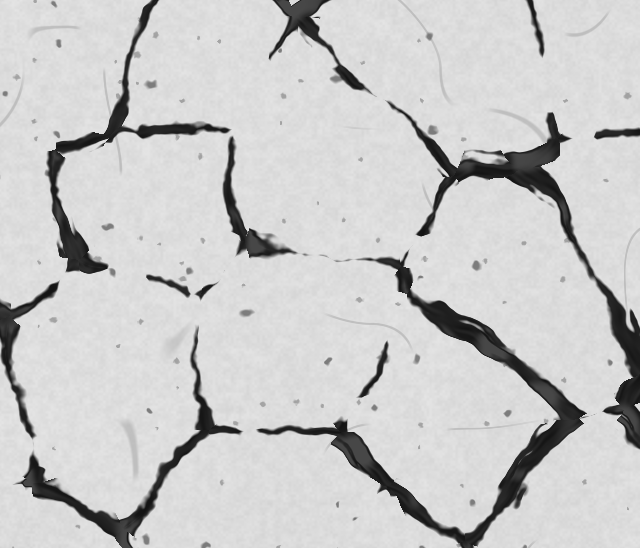
Write a Shadertoy shader that draws this texture.

```glsl
// Micrograph of pale rounded grains parted by ragged dark films and wedges.

// Layout, in cells (CELLS of them span the canvas height)
const float CELLS = 3.0;
const float JITTER = 0.86;
const vec2 ORIGIN = vec2(11.3, 4.6);

// Half widths of the dark films and their softness, in cells
const float THIN = 0.0125;
const float THICK = 0.062;
const float WEDGE = 0.085;
const float WEDGE_REACH = 0.13;
const float SOFT = 0.010;
const float SPLINTER = 1.7;

// Tones
const float PALE = 0.865;
const float INK = 0.075;
const float INK_STREAK = 0.17;
const float INK_PATCH = 0.28;
const float SPECK = 0.42;
const float SCRATCH = 0.70;

vec2 hash22(vec2 p) {
    vec3 q = fract(p.xyx * vec3(0.1031, 0.1030, 0.0973));
    q += dot(q, q.yzx + 33.33);
    return fract((q.xx + q.yz) * q.zy);
}

float hash21(vec2 p) { return hash22(p).x; }

float valueNoise(vec2 p) {
    vec2 i = floor(p), f = fract(p);
    f = f * f * (3.0 - 2.0 * f);
    vec2 e = vec2(0.0, 1.0);
    return mix(mix(hash21(i), hash21(i + e.yx), f.x),
               mix(hash21(i + e.xy), hash21(i + e.yy), f.x), f.y);
}

vec2 noise2(vec2 p) {
    return vec2(valueNoise(p), valueNoise(p + 57.3)) - 0.5;
}

// Nearest grain border: x across it, y along it, z gap to junction, w border hash
vec4 grainBorder(vec2 p) {
    vec2 home = floor(p), a = home, b = home, idA = home, idB = home;
    float d1 = 9.0, d2 = 9.0, d3 = 9.0;
    for (int y = -2; y <= 2; y++)
    for (int x = -2; x <= 2; x++) {
        vec2 id = home + vec2(x, y);
        vec2 site = id + 0.5 + JITTER * (hash22(id) - 0.5);
        float d = distance(p, site);
        if (d < d1) {
            d3 = d2; d2 = d1; d1 = d;
            b = a; idB = idA; a = site; idA = id;
        } else if (d < d2) {
            d3 = d2; d2 = d;
            b = site; idB = id;
        } else d3 = min(d3, d);
    }
    vec2 normal = normalize(b - a);
    if (normal.x < 0.0) normal = -normal;
    float across = dot(p - 0.5 * (a + b), normal);
    float along = dot(p, vec2(-normal.y, normal.x));
    return vec4(across, along, d3 - d1, hash21(idA + idB + 71.0));
}

// Scattered soft oval specks, one at most per tile
float specks(vec2 p, float density, float radius) {
    vec2 id = floor(p), r = hash22(id + 19.0), s = hash22(id + 83.0);
    vec2 q = fract(p) - mix(vec2(0.3), vec2(0.7), r);
    q += 0.10 * noise2(p * 9.0);
    q.x *= mix(0.7, 1.3, s.y);
    float size = radius * mix(0.5, 1.0, r.y);
    return step(s.x, density) * (1.0 - smoothstep(size * 0.4, size, length(q)));
}

void mainImage(out vec4 fragColor, in vec2 fragCoord) {
    vec2 uv = fragCoord / iResolution.y;
    vec2 p = uv * CELLS + ORIGIN;
    vec2 warped = p + 0.16 * noise2(p * 2.3) + 0.035 * noise2(p * 11.0);
    vec4 border = grainBorder(warped);

    // Film width: swollen borders, broken weak borders, junction wedges
    float strong = smoothstep(0.50, 0.90, border.w);
    float swell = smoothstep(0.20, 0.65, valueNoise(p * 2.6 + 7.0));
    float width = mix(THIN, THICK, strong * swell);
    float broken = smoothstep(0.56, 0.70, valueNoise(p * 4.5 + 31.0));
    width -= 0.05 * (1.0 - strong) * broken;
    float wedge = smoothstep(0.15, 0.75, valueNoise(p * 1.9 + 3.0));
    width += WEDGE * wedge * exp(-border.z / WEDGE_REACH);

    // Splinters and pale slots run along the border
    float streak = valueNoise(vec2(border.y * 5.0, border.x * 32.0) + 40.0);
    float field = width - abs(border.x);
    field += SPLINTER * (streak - 0.5) * max(width - THIN, 0.0);
    field += 0.014 * (valueNoise(p * 34.0) - 0.5);
    float ink = smoothstep(-SOFT, SOFT, field);

    // Pale grains with fine mottling, faint scratches and specks
    float tone = PALE + 0.030 * (valueNoise(uv * 210.0) - 0.5)
               + 0.030 * (valueNoise(uv * 75.0) - 0.5)
               + 0.015 * (valueNoise(uv * 4.0) - 0.5);
    float contour = abs(valueNoise(p * 1.8 + 90.0) - 0.5);
    float scratch = 1.0 - smoothstep(0.004, 0.016, contour);
    scratch *= smoothstep(0.60, 0.75, valueNoise(p * 3.1 + 12.0));
    tone = mix(tone, SCRATCH, 0.7 * scratch);
    float dots = max(specks(p * 4.0, 0.13, 0.15), 0.6 * specks(p * 9.0 + 5.0, 0.10, 0.20));
    tone = mix(tone, SPECK, 0.85 * dots);

    // Dark phase with lengthwise streaks and grey patches
    float fibre = valueNoise(vec2(border.y * 9.0, border.x * 55.0));
    float dark = mix(INK, INK_STREAK, fibre);
    float patchy = smoothstep(0.5, 0.8, valueNoise(p * 7.0 + 64.0));
    dark = mix(dark, INK_PATCH, patchy * smoothstep(0.012, 0.035, field));
    tone = mix(tone, dark, ink);
    fragColor = vec4(vec3(tone), 1.0);
}
```
